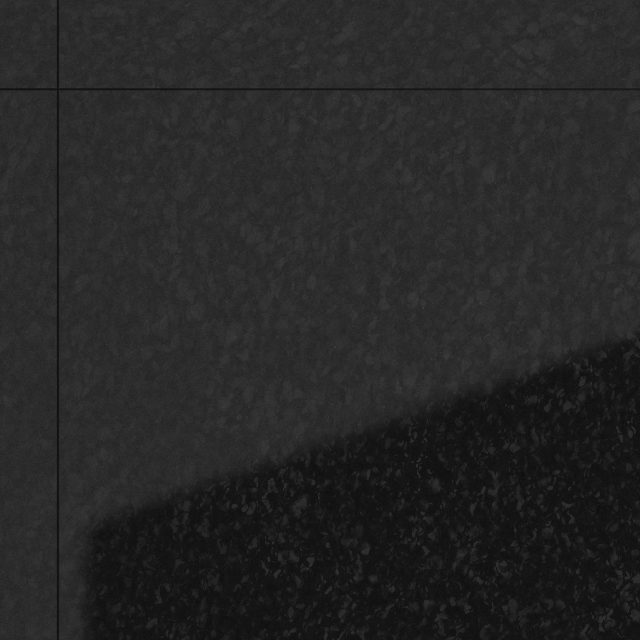
A three.js fragment shader for this texture:

```glsl
// Dark honed stone slabs with two thin joints and a soft slanted shadow.
// Scattered tilted ellipses in three sizes form the mineral flecks; value
// noise warps and mottles them, and a fine hashed grain adds the sparkle.

varying vec2 vUv;

const vec2 JOINT = vec2(0.0905, 0.8605);        // vertical x, horizontal y
const float JOINT_HALF_WIDTH = 0.0012;
const float JOINT_SOFTNESS = 0.0016;
const vec2 SHADOW_CORNER = vec2(0.133, 0.178);
const float SHADOW_SLOPE = 0.347;
const float SHADOW_BLUR = 0.024;
const float LIT_BASE = 0.164;
const float LIT_FLECK = 0.060;
const float SHADE_BASE = 0.080;
const float SHADE_FLECK = 0.090;
const float JOINT_TONE = 0.060;
const float GRAIN_CELLS = 512.0;
const float GRAIN_AMOUNT = 0.026;
const float SPECK_AMOUNT = 0.035;

float hash(vec2 p) {
  vec3 q = fract(p.xyx * vec3(0.1031, 0.1030, 0.0973));
  q += dot(q, q.yzx + 33.33);
  return fract((q.x + q.y) * q.z);
}

float noise(vec2 p) {
  vec2 cell = floor(p);
  vec2 f = fract(p);
  f = f * f * (3.0 - 2.0 * f);
  float low = mix(hash(cell), hash(cell + vec2(1.0, 0.0)), f.x);
  float high = mix(hash(cell + vec2(0.0, 1.0)), hash(cell + 1.0), f.x);
  return mix(low, high, f.y);
}

float fbm(vec2 p) {
  float sum = 0.0;
  float weight = 0.5;
  for (int i = 0; i < 4; i++) {
    sum += weight * noise(p);
    p = p * 2.03 + 17.3;
    weight *= 0.5;
  }
  return sum / 0.9375;
}

// Soft ellipses, one per cell, with random place, tilt, size and strength.
float flecks(vec2 p, float lean, float seed) {
  vec2 home = floor(p);
  float cover = 0.0;
  for (int j = -1; j <= 1; j++) {
    for (int i = -1; i <= 1; i++) {
      vec2 cell = home + vec2(float(i), float(j));
      vec2 key = cell + seed;
      vec2 centre = cell + vec2(hash(key + 11.7), hash(key + 47.1));
      float angle = lean + (hash(key + 83.9) - 0.5) * 1.3;
      float c = cos(angle);
      float s = sin(angle);
      vec2 d = p - centre;
      d = vec2(c * d.x + s * d.y, c * d.y - s * d.x);
      float size = mix(0.25, 0.58, hash(key + 129.3));
      float r = length(d * vec2(1.4, 0.8)) / size;
      float strength = mix(0.2, 1.0, hash(key + 171.5));
      cover = max(cover, strength * (1.0 - smoothstep(0.45, 1.1, r)));
    }
  }
  return cover;
}

float jointMask(float distanceToJoint) {
  return 1.0 - smoothstep(JOINT_HALF_WIDTH - JOINT_SOFTNESS * 0.5,
                          JOINT_HALF_WIDTH + JOINT_SOFTNESS, distanceToJoint);
}

void main() {
  vec2 uv = vUv;

  // Mineral flecks: upright on the main slab, flatter above the joint.
  float lean = uv.y > JOINT.y ? -1.1 : -0.25;
  vec2 warp = vec2(noise(uv * 110.0), noise(uv * 110.0 + 71.0)) - 0.5;
  vec2 p = uv + warp * 0.010;
  float large = flecks(p * 38.0, lean, 5.0);
  float medium = flecks(p * 62.0, lean, 211.0);
  float small = flecks(p * 105.0, lean, 419.0);
  float clusters = smoothstep(0.25, 0.65, fbm(uv * 17.0 + 3.0));
  float density = mix(0.65, 1.0, smoothstep(0.0, 0.5, uv.x))
                * mix(0.55, 1.0, clusters);
  float mottle = fbm(uv * vec2(110.0, 85.0)) - 0.5;
  float litFleck = max(large, medium * 0.75) * 0.75 + small * 0.15;
  float darkFleck = max(max(large * 0.75, medium), small * 0.9);
  darkFleck = smoothstep(0.22, 0.95, darkFleck * (0.85 + mottle * 1.6));

  // Shadow: a vertical left side and a rising top side, both blurred.
  float edgeWobble = (fbm(uv * 65.0 + 29.0) - 0.5) * 0.016;
  float topSide = (SHADOW_CORNER.y + SHADOW_SLOPE * (uv.x - SHADOW_CORNER.x) - uv.y)
                / sqrt(1.0 + SHADOW_SLOPE * SHADOW_SLOPE);
  float leftSide = uv.x - SHADOW_CORNER.x;
  float shade = smoothstep(-SHADOW_BLUR, SHADOW_BLUR, topSide + edgeWobble)
              * smoothstep(-SHADOW_BLUR, SHADOW_BLUR, leftSide + edgeWobble);

  float lit = LIT_BASE + LIT_FLECK * litFleck * density + mottle * 0.030;
  float dark = SHADE_BASE + SHADE_FLECK * darkFleck * density + mottle * 0.030;
  float tone = mix(lit, dark, shade);

  // Fine grain and faint bright specks.
  vec2 grainCell = floor(uv * GRAIN_CELLS);
  float grain = hash(grainCell + 301.0) - 0.5;
  float speck = smoothstep(0.990, 1.0, hash(grainCell + 907.0));
  tone += grain * GRAIN_AMOUNT * mix(1.0, 0.7, shade) + speck * SPECK_AMOUNT;

  // Joints: the horizontal one fades a little to the right.
  float vertical = jointMask(abs(uv.x - JOINT.x));
  float horizontal = jointMask(abs(uv.y - JOINT.y)) * mix(1.0, 0.7, uv.x);
  tone = mix(tone, JOINT_TONE, max(vertical, horizontal) * 0.9);

  gl_FragColor = vec4(vec3(tone), 1.0);
}
```
